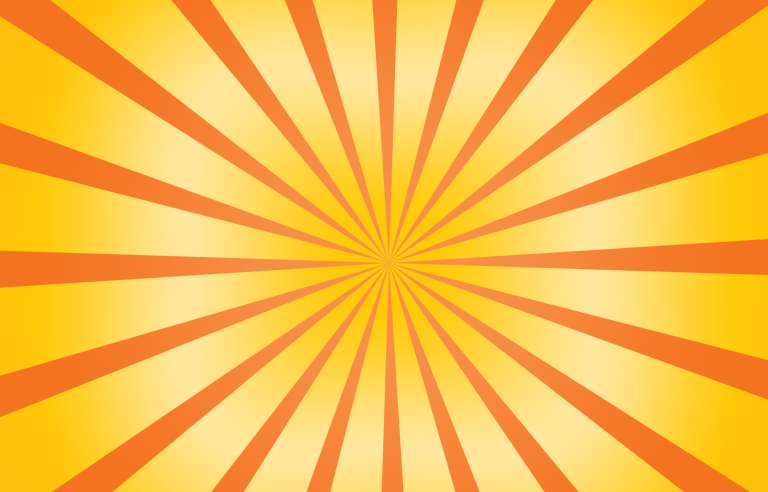
This background is drawn by a Shadertoy shader. Its source:

```glsl
// Sunburst: twenty orange rays spread from a point just below the middle.
// Angle repeats cut the rays; the gold behind them carries a pale ring
// whose radius swells toward the diagonals.

const float RAYS = 20.0;
const float TAU = 6.2831853;

// Coverage of the orange rays, from the distance to the nearest ray edge
float rayMask(float angle, float radius, float pixel) {
    float period = TAU / RAYS;
    float offset = mod(angle - radians(0.9) + 0.5 * period, period) - 0.5 * period;
    float edge = radius * sin(radians(2.72) - abs(offset));
    return smoothstep(-0.75 * pixel, 0.75 * pixel, edge);
}

// Strength of the pale ring: a soft peak between gold centre and gold rim
float ringGlow(float angle, float radius) {
    float diagonal = sin(2.0 * angle);
    float peak = 0.39 + 0.02 * cos(2.0 * angle) + 0.1 * diagonal * diagonal;
    float rise = (radius - 0.1) / (peak - 0.1);
    float fall = 1.0 - (radius - peak) / 0.31;
    float glow = clamp(min(rise, fall), 0.0, 1.0);
    return mix(glow, smoothstep(0.0, 1.0, glow), 0.5);
}

void mainImage(out vec4 fragColor, in vec2 fragCoord) {
    // Polar coordinates about the burst, in units of canvas height
    vec2 centre = vec2(0.5065 * iResolution.x / iResolution.y, 0.4655);
    vec2 p = fragCoord / iResolution.y - centre;
    float radius = length(p);
    float angle = atan(p.y, p.x + 1e-6);

    // Gold field, amber toward the far rim, pale along the ring
    vec3 gold = mix(vec3(1.0, 0.79, 0.03), vec3(1.0, 0.75, 0.05),
                    smoothstep(0.68, 0.9, radius));
    vec3 field = mix(gold, vec3(1.0, 0.905, 0.62), ringGlow(angle, radius));

    // Rays deepen from soft to strong orange on the way out
    vec3 orange = mix(vec3(0.97, 0.56, 0.28), vec3(0.955, 0.45, 0.13),
                      smoothstep(0.15, 0.75, radius));

    vec3 colour = mix(field, orange, rayMask(angle, radius, 1.0 / iResolution.y));
    fragColor = vec4(colour, 1.0);
}
```
